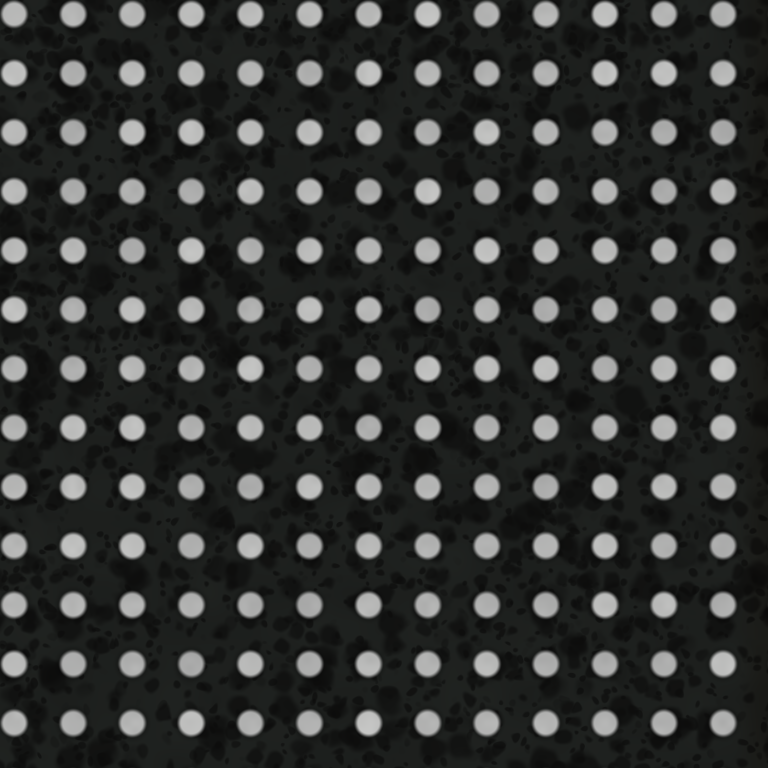
Reproduce this pattern procedurally as a Shadertoy shader.

```glsl
// Pale soft-edged dots on a 13 by 13 square lattice over a blotched charcoal ground.
// The dots are distance functions in repeated cells, each with its own grey tone;
// the ground is layers of jittered, noise-warped dark spots of several sizes.

#define REPEATS 13.0                      // dots across and down
#define DOT_OFFSET 0.24                   // first dot centre from top left, in cells
#define DOT_RADIUS 0.215                  // in cells
#define DOT_SOFTNESS 0.045                // half width of the dot edge, in cells
#define DOT_DIM vec3(0.665, 0.667, 0.665)
#define DOT_BRIGHT vec3(0.755, 0.757, 0.752)
#define GROUND_LIGHT vec3(0.116, 0.126, 0.118)
#define GROUND_DARK vec3(0.047, 0.047, 0.045)
#define SPOT_CELLS 24.0                   // coarsest spot layer, cells across
#define SPOT_STRENGTH 0.68

// Integer hash giving two values from 0 to 1
vec2 hash2(vec2 cell, int seed) {
    uvec2 v = uvec2(ivec2(cell) + 4096 + seed * 131);
    v = v * 1664525u + 1013904223u;
    v.x += v.y * 1664525u;
    v.y += v.x * 1664525u;
    v ^= v >> 16u;
    v.x += v.y * 1664525u;
    v.y += v.x * 1664525u;
    v ^= v >> 16u;
    return vec2(v & 65535u) / 65535.0;
}

float valueNoise(vec2 p, int seed) {
    vec2 i = floor(p), f = fract(p);
    f = f * f * (3.0 - 2.0 * f);
    float low = mix(hash2(i, seed).x, hash2(i + vec2(1, 0), seed).x, f.x);
    float high = mix(hash2(i + vec2(0, 1), seed).x, hash2(i + vec2(1, 1), seed).x, f.x);
    return mix(low, high, f.y);
}

// Light left after one layer of scattered dark spots
float spotLayer(vec2 p, float density, int seed) {
    vec2 home = floor(p);
    float light = 1.0;
    for (int y = -1; y <= 1; y++)
    for (int x = -1; x <= 1; x++) {
        vec2 cell = home + vec2(x, y);
        vec2 traits = hash2(cell, seed + 1);
        float radius = mix(0.2, 0.48, traits.x);
        float dist = length(p - cell - hash2(cell, seed));
        float present = smoothstep(-0.12, 0.12, density - traits.y);
        float spot = 1.0 - smoothstep(radius - 0.13, radius + 0.13, dist);
        light *= 1.0 - SPOT_STRENGTH * present * spot;
    }
    return light;
}

vec3 ground(vec2 p) {
    // Ragged spot outlines
    vec2 warp = vec2(valueNoise(p * 70.0, 11), valueNoise(p * 70.0, 12)) - 0.5;
    vec2 q = p + 0.008 * warp;

    // Spots gather in broad patches
    float patches = valueNoise(p * 7.0, 21) * 0.6 + valueNoise(p * 15.0, 22) * 0.4;
    float density = mix(0.3, 0.95, patches);
    float light = 1.0;
    for (int i = 0; i < 3; i++) {
        float scale = SPOT_CELLS * exp2(float(i) * 0.9);
        light *= spotLayer(q * scale + float(i) * 7.3, density, 31 + i * 10);
        density *= 0.62;
    }
    light *= 0.9 + 0.2 * valueNoise(p * 22.0, 71);
    vec3 color = mix(GROUND_DARK, GROUND_LIGHT, light);

    // Slightly brown, darker right margin
    float margin = smoothstep(0.95, 1.0, p.x);
    return color * mix(vec3(1.0), vec3(0.88, 0.82, 0.76), margin);
}

void mainImage(out vec4 fragColor, in vec2 fragCoord) {
    vec2 p = fragCoord / iResolution.xy;
    p.y = 1.0 - p.y;

    // Nearest lattice point
    vec2 lattice = p * REPEATS - DOT_OFFSET;
    vec2 cell = round(lattice);
    vec2 local = lattice - cell;
    float dist = length(local) - DOT_RADIUS;
    float edge = max(DOT_SOFTNESS, 0.7 * REPEATS / iResolution.y);

    // Faint shade around each dot
    vec3 color = ground(p);
    color *= 1.0 - 0.2 * (1.0 - smoothstep(0.0, 0.12, dist));

    // Tone per dot, with light clouding inside
    float tone = hash2(cell, 5).x;
    float cloud = valueNoise(p * 85.0, 6) - 0.5;
    vec3 dotColor = mix(DOT_DIM, DOT_BRIGHT, tone) + 0.035 * cloud;
    dotColor += 0.05 * local.y;

    color = mix(color, dotColor, 1.0 - smoothstep(-edge, edge, dist));
    fragColor = vec4(color, 1.0);
}
```
